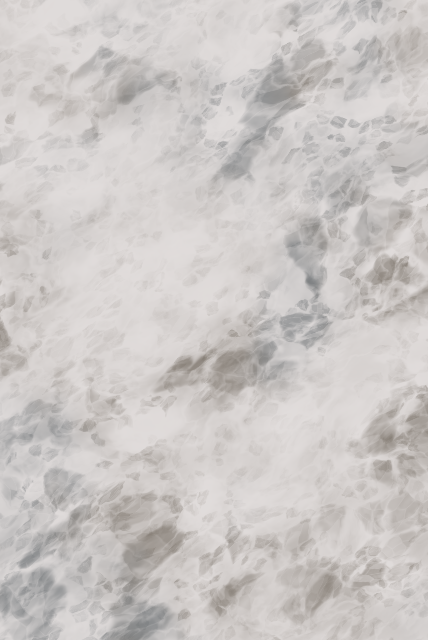
Reproduce this texture procedurally as a WebGL 1 fragment shader.

```glsl
precision highp float;
// Pale quartzite: milky white veils over smoky, faceted crystal fragments.
uniform vec2 u_resolution;

const vec3 MILK = vec3(0.885, 0.868, 0.864);
const vec3 SMOKE_WARM = vec3(0.480, 0.448, 0.412);
const vec3 SMOKE_COOL = vec3(0.450, 0.465, 0.475);
const float GRAIN_ANGLE = 0.62;              // drift of the veils, radians
const vec2 GRAIN_STRETCH = vec2(0.78, 1.15); // along and across the drift
const float LARGE_SCALE = 8.5;               // crystals per canvas width
const float MEDIUM_SCALE = 17.0;
const float SMALL_SCALE = 36.0;
const float LARGE_DEPTH = 1.0;
const float MEDIUM_DEPTH = 0.62;
const float SMALL_DEPTH = 0.42;
const float HAZE_DEPTH = 0.26;
const float VEIN_STRENGTH = 0.5;

vec3 hash3(vec2 p) {
  vec3 h = fract(p.xyx * vec3(0.1031, 0.1030, 0.0973));
  h += dot(h, h.yxz + 33.33);
  return fract((h.xxy + h.yzz) * h.zyx);
}

float noise(vec2 p) {
  vec2 i = floor(p), f = fract(p);
  vec2 w = f * f * (3.0 - 2.0 * f);
  float low = mix(hash3(i).x, hash3(i + vec2(1.0, 0.0)).x, w.x);
  float high = mix(hash3(i + vec2(0.0, 1.0)).x, hash3(i + 1.0).x, w.x);
  return mix(low, high, w.y);
}

mat2 rotation(float a) {
  return mat2(cos(a), -sin(a), sin(a), cos(a));
}

float fbm(vec2 p) {
  float sum = 0.0, amp = 0.5;
  for (int i = 0; i < 5; i++) {
    sum += amp * noise(p);
    p = rotation(0.9) * p * 2.03 + 17.3;
    amp *= 0.5;
  }
  return sum / 0.97;
}

// Voronoi cells: distance to the seam, tone blended at the seam, cell id.
vec3 cells(vec2 p) {
  vec2 base = floor(p);
  float near = 9.0, next = 9.0;
  vec2 nearInfo = vec2(0.0), nextInfo = vec2(0.0);
  for (int y = -1; y <= 1; y++) {
    for (int x = -1; x <= 1; x++) {
      vec2 cell = base + vec2(float(x), float(y));
      vec3 h = hash3(cell + 71.0);
      float d = length(cell + h.xy - p);
      vec2 info = vec2(h.z, fract(h.x * 7.0 + h.y * 5.0));
      if (d < near) {
        next = near; nextInfo = nearInfo;
        near = d; nearInfo = info;
      } else if (d < next) {
        next = d; nextInfo = info;
      }
    }
  }
  float seam = next - near;
  float tone = mix(0.5 * (nearInfo.x + nextInfo.x), nearInfo.x, smoothstep(0.0, 0.12, seam));
  return vec3(seam, tone, nearInfo.y);
}

// Scattered crystals with ragged, milky rims and splintered facets inside.
float crystals(vec2 p, float scale, float cover) {
  vec2 s = p * scale;
  vec3 c = cells(s);
  float rag = 0.6 * noise(s * 2.6) + 0.4 * noise(s * 5.7) - 0.5;
  float body = smoothstep(0.02, 0.34, c.x + 0.55 * rag);
  float strength = smoothstep(1.0 - cover, 1.05, c.y);
  vec3 facet = cells(rotation(c.z * 3.14) * s * vec2(1.7, 3.6));
  float shade = mix(0.45, 1.35, facet.y) * mix(0.72, 1.0, smoothstep(0.0, 0.16, facet.x));
  return body * strength * shade;
}

// Thin bright filaments along the middle level of a noise field.
float filament(vec2 p) {
  float ridge = 1.0 - abs(2.0 * fbm(p) - 1.0);
  return smoothstep(0.86, 1.0, ridge);
}

void main() {
  vec2 uv = gl_FragCoord.xy / u_resolution.x;
  vec2 p = rotation(GRAIN_ANGLE) * uv;
  p = vec2(p.x, p.y) * GRAIN_STRETCH + 4.0;
  vec2 warp = vec2(fbm(p * 5.0), fbm(p * 5.0 + 31.0)) - 0.5;
  vec2 q = p + 0.09 * warp;

  // Openings in the veil, denser towards the right.
  float cloud = fbm(q * vec2(2.6, 4.2) + 9.0) + 0.10 * (uv.x - 0.5);
  float open = smoothstep(0.34, 0.66, cloud);
  float haze = smoothstep(0.25, 0.8, fbm(q * 9.0 + 3.0));

  // Smoke depth built from three sizes of crystal.
  float depth = 0.02 + HAZE_DEPTH * haze * (0.35 + 0.65 * open);
  depth += LARGE_DEPTH * crystals(q, LARGE_SCALE, 0.48) * open;
  depth += MEDIUM_DEPTH * crystals(q + 5.3, MEDIUM_SCALE, 0.55) * (0.12 + 0.88 * open);
  depth += SMALL_DEPTH * crystals(q + 8.1, SMALL_SCALE, 0.7) * (0.2 + 0.8 * open);

  // Milky filaments and fine mottling.
  float veins = max(filament(q * 6.0 + 2.0), 0.7 * filament(q * 15.0 + 6.0));
  depth *= 1.0 - VEIN_STRENGTH * veins;
  depth *= 0.8 + 0.4 * fbm(q * 45.0);
  depth = 1.0 - exp(-1.25 * depth);

  // Cool smoke gathers in patches on the left.
  float cool = smoothstep(0.45, 0.7, fbm(uv * 2.8 + 12.0) + 0.25 * (0.4 - uv.x));
  vec3 smoke = mix(SMOKE_WARM, SMOKE_COOL, cool);
  gl_FragColor = vec4(mix(MILK, smoke, depth), 1.0);
}
```
